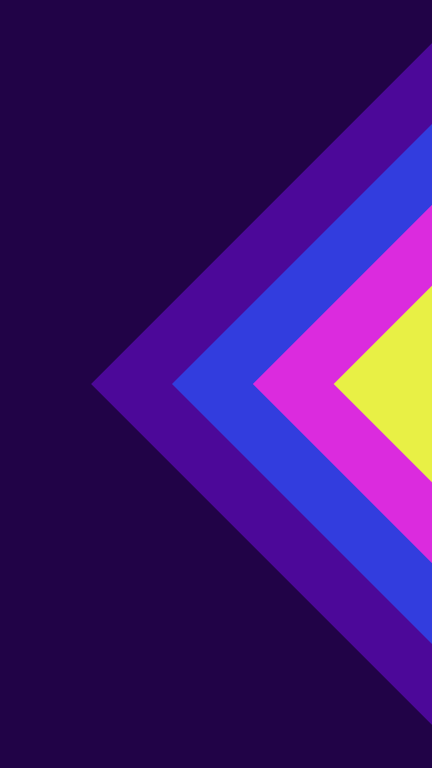
A WebGL 1 fragment shader for this background:

```glsl
precision highp float;
// Nested left-pointing chevrons in flat colours, entering from the right edge.
// A 45 degree wedge distance, measured in canvas widths, is cut at evenly
// spaced steps; each step paints the next colour over the last.

uniform vec2 u_resolution;

const float FIRST_TIP = 0.211;   // x of the outermost tip
const float TIP_STEP = 0.1871;   // distance between neighbouring tips
const float CENTER_Y = 0.5;      // height of the tips, as a share of the canvas

const vec3 NIGHT = vec3(0.13, 0.01, 0.28);
const vec3 PURPLE = vec3(0.30, 0.03, 0.60);
const vec3 BLUE = vec3(0.195, 0.24, 0.87);
const vec3 MAGENTA = vec3(0.86, 0.17, 0.87);
const vec3 YELLOW = vec3(0.91, 0.94, 0.27);

// Colour of each band, from the outermost inwards
vec3 bandColor(int band) {
  if (band == 0) return PURPLE;
  if (band == 1) return BLUE;
  if (band == 2) return MAGENTA;
  return YELLOW;
}

void main() {
  vec2 p = (gl_FragCoord.xy - vec2(0.0, CENTER_Y * u_resolution.y)) / u_resolution.x;

  // Signed distance to the outermost wedge, positive inside
  const float DIAGONAL = 0.70711;
  float wedge = (p.x - abs(p.y) - FIRST_TIP) * DIAGONAL;

  // Layer the bands with edges one pixel soft
  vec3 color = NIGHT;
  for (int i = 0; i < 4; i++) {
    float inside = wedge - float(i) * TIP_STEP * DIAGONAL;
    float coverage = clamp(inside * u_resolution.x + 0.5, 0.0, 1.0);
    color = mix(color, bandColor(i), coverage);
  }

  gl_FragColor = vec4(color, 1.0);
}
```
